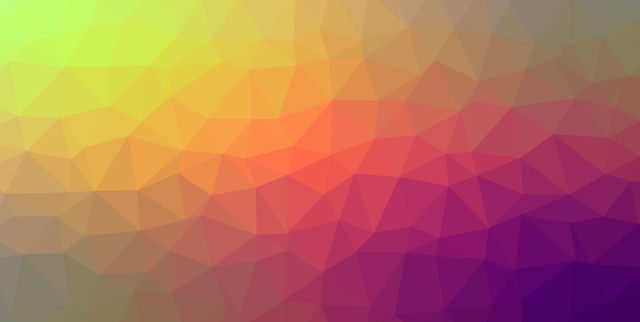
Write a Shadertoy shader that draws this background.

```glsl
const float ROWS = 8.3;      // mesh cells per canvas height
const float JITTER = 0.72;   // width of the random vertex offset, in cells
const float TINT = 0.025;    // random shift of each facet along the ramp

const vec3 RAMP[9] = vec3[9](
    vec3(0.74, 1.00, 0.50),  // lime
    vec3(0.79, 0.98, 0.33),
    vec3(0.87, 0.84, 0.26),  // yellow
    vec3(0.98, 0.63, 0.29),
    vec3(1.00, 0.39, 0.29),  // coral
    vec3(0.74, 0.20, 0.38),
    vec3(0.52, 0.07, 0.42),  // plum
    vec3(0.29, 0.00, 0.42),
    vec3(0.25, 0.00, 0.36)   // deep violet
);

vec2 hash22(vec2 p) {
    vec3 q = fract(p.xyx * vec3(0.1031, 0.1030, 0.0973));
    q += dot(q, q.yzx + 33.33);
    return fract((q.xx + q.yz) * q.zy);
}

vec3 ramp(float t) {
    float s = clamp(t, 0.0, 1.0) * 8.0;
    int i = min(int(s), 7);
    return mix(RAMP[i], RAMP[i + 1], s - float(i));
}

// One ramp runs rightward and one downward; their mean greys two corners.
vec3 gradient(vec2 uv) {
    return 0.5 * (ramp(uv.x) + ramp(1.0 - uv.y));
}

vec2 meshVertex(vec2 id) {
    return id + 0.5 + JITTER * (hash22(id + 47.0) - 0.5);
}

// Signed distance to the line a-b, positive on its right side.
float edgeDistance(vec2 p, vec2 a, vec2 b) {
    vec2 e = normalize(b - a);
    vec2 w = p - a;
    return e.y * w.x - e.x * w.y;
}

// Flat facet colour, premultiplied by its antialiased coverage.
vec4 facet(vec2 p, vec2 a, vec2 b, vec2 c, vec2 gridSize, float pixel) {
    float d = max(edgeDistance(p, a, b),
              max(edgeDistance(p, b, c), edgeDistance(p, c, a)));
    float coverage = clamp(0.5 - d / pixel, 0.0, 1.0) + 1e-5;
    vec2 center = (a + b + c) / 3.0;
    vec2 shift = TINT * (hash22(floor(center * 64.0)) - 0.5);
    return vec4(gradient(center / gridSize + shift), 1.0) * coverage;
}

// Split a counterclockwise quad along its shorter diagonal.
vec4 quad(vec2 p, vec2 a, vec2 b, vec2 c, vec2 d, vec2 gridSize, float pixel) {
    if (distance(a, c) < distance(b, d)) {
        return facet(p, a, b, c, gridSize, pixel)
             + facet(p, a, c, d, gridSize, pixel);
    }
    return facet(p, a, b, d, gridSize, pixel)
         + facet(p, b, c, d, gridSize, pixel);
}

void mainImage(out vec4 fragColor, in vec2 fragCoord) {
    float pixel = ROWS / iResolution.y;
    vec2 p = fragCoord * pixel;
    vec2 gridSize = iResolution.xy * pixel;
    vec2 cell = floor(p);

    // Gather the facets of every nearby quad
    vec4 sum = vec4(0.0);
    for (int y = -2; y <= 1; y++) {
        for (int x = -2; x <= 1; x++) {
            vec2 id = cell + vec2(x, y);
            sum += quad(p, meshVertex(id),
                        meshVertex(id + vec2(1.0, 0.0)),
                        meshVertex(id + vec2(1.0, 1.0)),
                        meshVertex(id + vec2(0.0, 1.0)),
                        gridSize, pixel);
        }
    }
    fragColor = vec4(sum.rgb / sum.a, 1.0);
}
```
